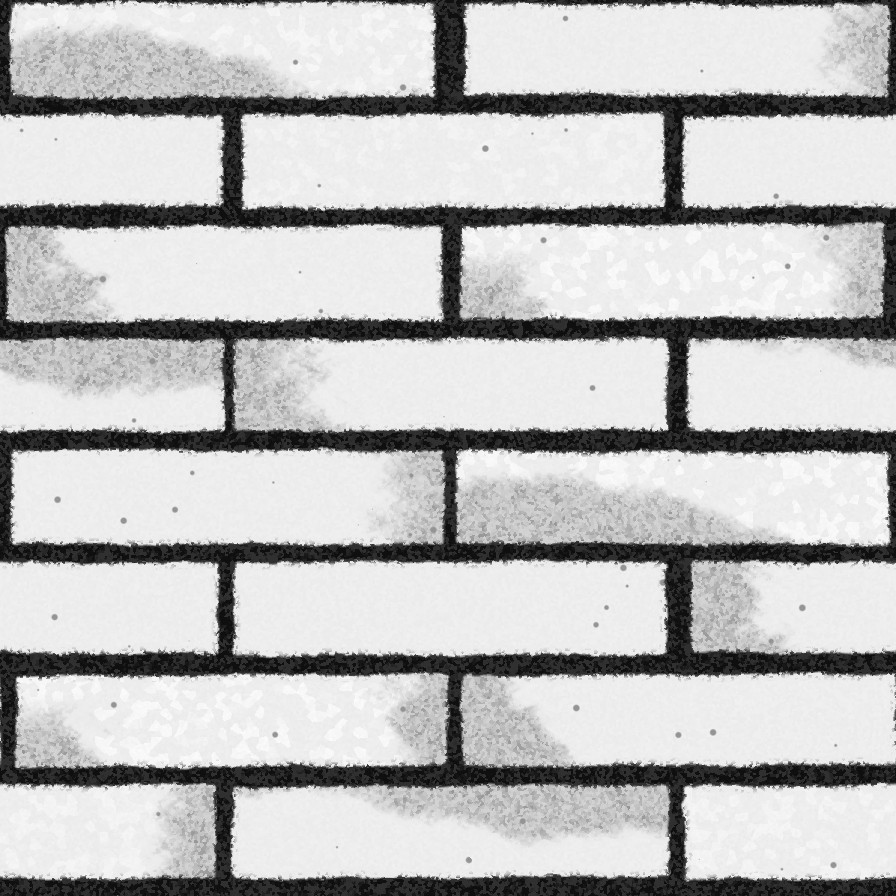
Write a Shadertoy shader that draws this texture.

```glsl
const vec2 GRID = vec2(2.0, 8.0);           // bricks across, rows down
const vec2 ORIGIN = vec2(0.004, 0.008);     // offset of the first joints
const vec2 JOINT_MIN = vec2(0.006, 0.0098); // half widths of the mortar
const vec2 JOINT_MAX = vec2(0.015, 0.0122);
const vec2 SHIFT = vec2(0.005, 0.0015);     // random displacement of a brick
const float TILT = 0.012;
const float CORNER = 0.004;
const float WOBBLE = 0.0009;
const float CRUMBLE = 0.0045;
const float EDGE_SOFTNESS = 0.0022;
const float FINE_CELLS = 300.0;
const float COARSE_CELLS = 96.0;
const float PIT_CELLS = 36.0;
const vec3 BRICK = vec3(0.93);
const vec3 CHALK = vec3(0.97);
const vec3 STAIN_LIGHT = vec3(0.83);
const vec3 STAIN_DARK = vec3(0.58);
const vec3 MORTAR_DARK = vec3(0.06);
const vec3 MORTAR_LIGHT = vec3(0.19);
const float TAU = 6.28318;

// Stain kinds, two bricks per row from the bottom up
const int CLEAN = 0, LEFT = 1, RIGHT = 2, BOTH = 3, LOWER = 4, UPPER = 5;
const int WEAR[16] = int[16](UPPER, RIGHT, BOTH, LEFT, CLEAN, LEFT, RIGHT, LOWER,
                             LEFT, UPPER, LEFT, BOTH, CLEAN, CLEAN, LOWER, RIGHT);

vec3 hash3(vec2 p) {
    vec3 q = fract(p.xyx * vec3(0.1031, 0.1030, 0.0973));
    q += dot(q, q.yxz + 33.33);
    return fract((q.xxy + q.yzz) * q.zyx);
}

// Tiling cellular noise: distance to the nearest point, and its random value
vec2 cellular(vec2 uv, float cells) {
    vec2 p = uv * cells, base = floor(p);
    vec2 nearest = vec2(9.0, 0.0);
    for (int j = -1; j <= 1; j++)
    for (int i = -1; i <= 1; i++) {
        vec2 cell = base + vec2(i, j);
        vec3 h = hash3(mod(cell, cells) + 7.0);
        float d = length(cell + h.xy - p);
        if (d < nearest.x) nearest = vec2(d, h.z);
    }
    return nearest;
}

// Tiling layered sines, roughly -2 to 2
float waves(vec2 uv) {
    float sum = 0.0, amplitude = 1.0, frequency = 5.0;
    for (int i = 0; i < 4; i++) {
        vec2 a = TAU * frequency * uv;
        sum += amplitude * sin(a.x + 2.0 * sin(a.y + float(i)));
        amplitude *= 0.65;
        frequency = floor(frequency * 2.3);
    }
    return sum;
}

float roundedBox(vec2 p, vec2 halfSize, float radius) {
    vec2 d = abs(p) - halfSize + radius;
    return length(max(d, 0.0)) + min(max(d.x, d.y), 0.0) - radius;
}

// Stain coverage in brick coordinates from -1 to 1
float stainMask(int kind, vec2 q, float ragged) {
    float left = smoothstep(0.12, -0.12, q.x + 0.68 + 0.1 * q.y + 0.07 * ragged);
    float right = smoothstep(-0.16, 0.12, q.x - 0.82 + 0.05 * ragged);
    float lower = 0.4 - 1.4 * smoothstep(-0.4, 0.7, q.x) - q.y;
    float upper = q.y - 0.95 + 1.1 * smoothstep(-0.8, 0.4, q.x);
    if (kind == LEFT) return left;
    if (kind == RIGHT) return right;
    if (kind == BOTH) return max(left * smoothstep(0.7, -0.5, q.y), right);
    if (kind == LOWER) return smoothstep(-0.2, 0.35, lower + 0.1 * ragged);
    if (kind == UPPER) return smoothstep(-0.2, 0.35, upper + 0.1 * ragged);
    return 0.0;
}

void mainImage(out vec4 fragColor, in vec2 fragCoord) {
    vec2 uv = fragCoord / iResolution.xy;

    // Running bond: every other row moves by half a brick
    vec2 g = (uv - ORIGIN) * GRID;
    float row = mod(floor(g.y), GRID.y);
    g.x -= 0.5 * (1.0 - mod(row, 2.0));
    vec2 id = vec2(mod(floor(g.x), GRID.x), row);
    vec3 r = hash3(id + 21.0), s = hash3(id + 57.0);

    // Individual size, place and tilt
    vec2 local = (fract(g) - 0.5) / GRID - SHIFT * (2.0 * r.xy - 1.0);
    local.y -= TILT * (r.z - 0.5) * local.x;
    vec2 halfSize = 0.5 / GRID - mix(JOINT_MIN, JOINT_MAX, s.xy);

    vec2 fine = cellular(uv, FINE_CELLS);
    vec2 coarse = cellular(uv, COARSE_CELLS);
    vec2 pit = cellular(uv, PIT_CELLS);
    float ragged = waves(uv);
    float grain = mix(fine.y, coarse.y, 0.3);

    // Crumbled brick outline
    float d = roundedBox(local, halfSize, CORNER) + WOBBLE * ragged;
    d += CRUMBLE * (grain - 0.5);
    float soft = max(EDGE_SOFTNESS, 0.75 / iResolution.y);
    float face = smoothstep(soft, -soft, d);

    // Brick face: chalky flecks, stains, dusty rim and pits
    float chalk = smoothstep(0.6, 0.8, coarse.y) * smoothstep(0.4, 0.8, s.z);
    vec3 color = mix(BRICK, CHALK, chalk) + 0.02 * (fine.y - 0.5);
    int kind = WEAR[int(id.x + GRID.x * id.y)];
    float stain = stainMask(kind, local / halfSize, ragged);
    stain *= smoothstep(0.0, 0.5, stain + 0.7 * grain - 0.25);
    color = mix(color, mix(STAIN_LIGHT, STAIN_DARK, grain * grain), stain);
    float rim = smoothstep(-0.008, 0.0, d) * smoothstep(0.6, 0.95, fine.y);
    color = mix(color, STAIN_DARK, 0.6 * rim);
    float pitSize = 0.12 * smoothstep(0.93, 1.0, pit.y);
    color = mix(color, STAIN_DARK, smoothstep(0.05, -0.03, pit.x - pitSize) * step(0.93, pit.y));

    // Grainy mortar
    vec3 mortar = mix(MORTAR_DARK, MORTAR_LIGHT, smoothstep(0.3, 0.7, grain));
    fragColor = vec4(mix(mortar, color, face), 1.0);
}
```
